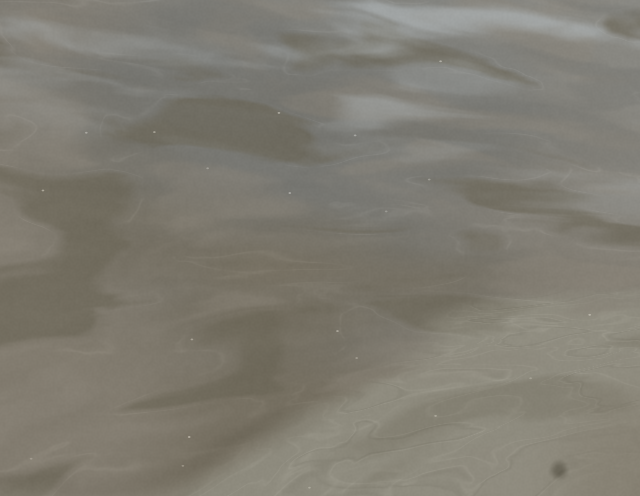
A Shadertoy shader for this texture:

```glsl
// Murky, shallow water seen at a slant: silt-brown below, slate with soft sky
// glints above, and a pale lit shoal at the lower right. Domain-warped gradient
// noise, stretched sideways, gives the ripples, their troughs and thin rims.

const vec3 SILT   = vec3(0.465, 0.440, 0.385);
const vec3 SLATE  = vec3(0.465, 0.465, 0.447);
const vec3 HAZE   = vec3(0.530, 0.505, 0.460);
const vec3 TROUGH = vec3(0.415, 0.395, 0.335);
const vec3 SHOAL  = vec3(0.570, 0.560, 0.510);
const vec3 SHEEN  = vec3(0.550, 0.552, 0.535);
const vec3 GLINT  = vec3(0.660, 0.680, 0.685);

vec2 hash2(vec2 cell) {
    vec3 h = fract(cell.xyx * vec3(0.1031, 0.1030, 0.0973));
    h += dot(h, h.yzx + 33.33);
    return fract((h.xx + h.yz) * h.zy);
}

// Gradient noise, roughly -0.7 to 0.7
float gradientNoise(vec2 q) {
    vec2 cell = floor(q), f = fract(q);
    vec2 u = f * f * f * (f * (f * 6.0 - 15.0) + 10.0);
    vec4 corner;
    for (int k = 0; k < 4; k++) {
        vec2 o = vec2(k & 1, k >> 1);
        float angle = 6.2832 * hash2(cell + o + 71.0).x;
        corner[k] = dot(vec2(cos(angle), sin(angle)), f - o);
    }
    return 1.4 * mix(mix(corner.x, corner.y, u.x), mix(corner.z, corner.w, u.x), u.y);
}

float fbm(vec2 q, int octaves) {
    float sum = 0.0, gain = 0.6;
    for (int k = 0; k < octaves; k++) {
        sum += gain * gradientNoise(q);
        q = mat2(1.9, 0.25, -0.25, 1.9) * q + 17.3;
        gain *= 0.42;
    }
    return sum;
}

// Noise folded by noise, for curled reflection shapes
float ripples(vec2 q, float warp) {
    vec2 bend = vec2(fbm(q + 3.1, 2), fbm(q + 28.7, 2));
    return fbm(q + warp * bend, 4);
}

// Soft line where v crosses a level
float contour(float v, float level, float width) {
    float d = (v - level) / width;
    return exp(-d * d);
}

// Slanted view: ripples shrink with distance and turn from rising to falling
vec2 waterPlane(vec2 p) {
    float tilt = mix(-0.32, 0.18, smoothstep(0.0, 0.85, p.y));
    return vec2(2.3 * (p.x - 0.65), 5.2 * (p.y + tilt * p.x)) * (1.0 + 0.45 * p.y);
}

// Tiny floating specks, at most one per cell
float specks(vec2 p, float cellSize, float share) {
    vec2 cell = floor(p / cellSize);
    vec2 spot = 0.2 + 0.6 * hash2(cell + 9.0);
    vec2 pick = hash2(cell + 140.0);
    float d = length((fract(p / cellSize) - spot) * vec2(0.8, 1.1)) * cellSize;
    return step(pick.x, share) * (0.4 + 0.6 * pick.y) * smoothstep(0.0032, 0.0008, d);
}

void mainImage(out vec4 fragColor, in vec2 fragCoord) {
    vec2 p = fragCoord / iResolution.y;
    vec2 q = waterPlane(p);
    float broad = fbm(q * 0.55 + 41.0, 3);
    float wave = ripples(q, 0.75);
    float fine = ripples(q * vec2(1.5, 1.7) + 60.0, 0.9);

    // Water body: silt to slate, hazy at both sides, paler at the far right
    vec3 color = mix(SILT, SLATE, smoothstep(0.25, 0.85, p.y + 0.2 * p.x + 0.3 * broad - 0.08));
    color = mix(color, HAZE, 0.7 * smoothstep(0.2, 0.65, abs(p.x - 0.6) + 0.45 * broad));
    color = mix(color, SHEEN, 0.75 * smoothstep(1.05, 1.75, 0.6 * p.x + p.y + 0.25 * broad));

    // Pale shoal below a curved diagonal edge
    float edge = 0.43 * smoothstep(0.2, 1.15, p.x) - p.y + 0.06 * wave;
    float shoal = smoothstep(-0.02, 0.06, edge);
    color = mix(color, SHOAL, 0.88 * shoal);
    color -= 0.025 * contour(edge, -0.02, 0.02) * smoothstep(0.75, 0.4, p.x);

    // Ripples: dark troughs, light backs and thin bright rims
    float calm = mix(1.0, 0.45, shoal);
    color = mix(color, TROUGH, 0.62 * calm * smoothstep(0.08, 0.34, wave));
    color = mix(color, HAZE + 0.02, 0.4 * calm * smoothstep(0.08, 0.38, -wave));
    color += 0.024 * contour(wave, 0.06, 0.022) * smoothstep(-0.15, 0.25, fine);
    color += 0.020 * calm * fine;
    color += 0.020 * shoal * (contour(fine, 0.10, 0.025) - contour(fine, 0.18, 0.04)
                              + contour(fine, -0.15, 0.03));

    // Soft sky glints on the far water
    float far = smoothstep(0.55, 0.98, p.y + 0.16 * (p.x - 0.65));
    float sky = ripples(q * vec2(0.85, 1.25) + 93.0, 0.5);
    color = mix(color, GLINT, 0.8 * far * smoothstep(0.02, 0.5, sky));
    color = mix(color, SLATE - 0.01, 0.45 * far * smoothstep(0.05, 0.35, -sky));

    // Silty near corner with a small dark snag
    color = mix(color, SILT + 0.05, 0.7 * smoothstep(0.28, 0.05, length(p - vec2(1.3, 0.03))));
    vec2 snag = (p - vec2(1.13, 0.055)) * vec2(1.0, 0.8) + 0.012 * fine;
    color -= 0.13 * smoothstep(0.022, 0.004, length(snag));

    // Specks and faint grain
    color += 0.24 * specks(p, 0.05, 0.045);
    color += 0.008 * gradientNoise(p * 190.0) + 0.006 * gradientNoise(p * 70.0);
    fragColor = vec4(color, 1.0);
}
```
